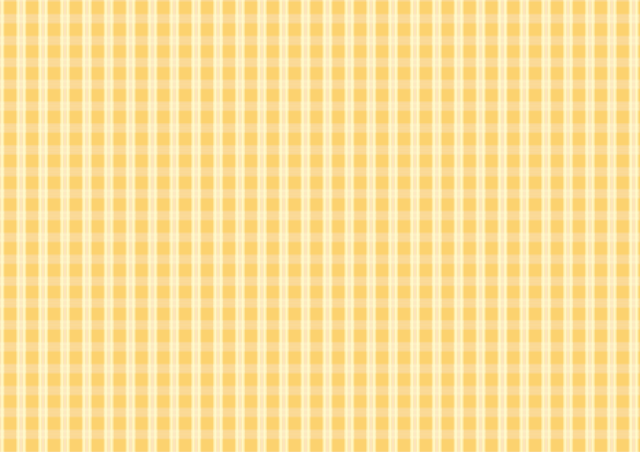
Write a Shadertoy shader that draws this pattern.

```glsl
const float REPEATS_ACROSS = 29.26;
const vec2 FIRST_STRIPE = vec2(0.97, 0.81);   // stripe centres, in repeats
const float BAND_HALF = 0.225;                // half width of a whole stripe
const float LINE_CENTRE = 0.125;              // offset of the paired bright lines
const float LINE_HALF = 0.045;
const float CORE_HALF = 0.065;                // blush thread between the lines
const float SOFTNESS = 0.035;
const float WEAR = 0.06;                      // opacity change between stripes

const vec3 GOLD  = vec3(0.99, 0.825, 0.435);
const vec3 PEACH = vec3(0.98, 0.855, 0.615);
const vec3 CREAM = vec3(1.00, 0.99, 0.82);
const vec3 BLUSH = vec3(0.99, 0.89, 0.77);

const float SHOULDER_OPACITY = 0.50;
const float LINE_OPACITY = 0.86;
const float CORE_OPACITY = 0.72;

float hash(float n) {
    n = fract(n * 0.1031);
    n *= n + 33.33;
    n *= n + n;
    return fract(n);
}

// Coverage of a strip with soft edges
float strip(float dist, float halfWidth, float soft) {
    return 1.0 - smoothstep(halfWidth - soft, halfWidth + soft, dist);
}

// Coverage of the shoulder (x), paired lines (y) and core (z)
vec3 stripeParts(float u, float soft) {
    float d = abs(fract(u + 0.5) - 0.5);
    return vec3(strip(d, BAND_HALF, soft),
                strip(abs(d - LINE_CENTRE), LINE_HALF, soft),
                strip(d, CORE_HALF, soft));
}

float stripeWear(float u, float seed) {
    return 1.0 + WEAR * (hash(floor(u + 0.5) + seed) - 0.5);
}

void mainImage(out vec4 fragColor, in vec2 fragCoord) {
    float pixel = REPEATS_ACROSS / iResolution.x;
    vec2 p = fragCoord * pixel - FIRST_STRIPE;
    float soft = max(SOFTNESS, 0.6 * pixel);

    vec3 column = stripeParts(p.x, soft);
    vec3 row = stripeParts(p.y, soft);
    float columnWear = stripeWear(p.x, 17.0);
    float rowWear = stripeWear(p.y, 71.0);

    // Faint peach rows
    vec3 col = mix(GOLD, PEACH, rowWear * (0.62 * row.x + 0.30 * row.y));
    col = mix(col, BLUSH, 0.22 * row.z);

    // Brighter cream columns with a blush core
    float cream = mix(SHOULDER_OPACITY * column.x, LINE_OPACITY, column.y);
    col = mix(col, CREAM, cream * columnWear);
    col = mix(col, BLUSH, CORE_OPACITY * column.z * (1.0 - column.y));

    // Extra lightness where the row lines cross the columns
    col = mix(col, CREAM, column.x * (0.16 * row.x + 0.20 * row.y) * rowWear);

    fragColor = vec4(col, 1.0);
}
```
